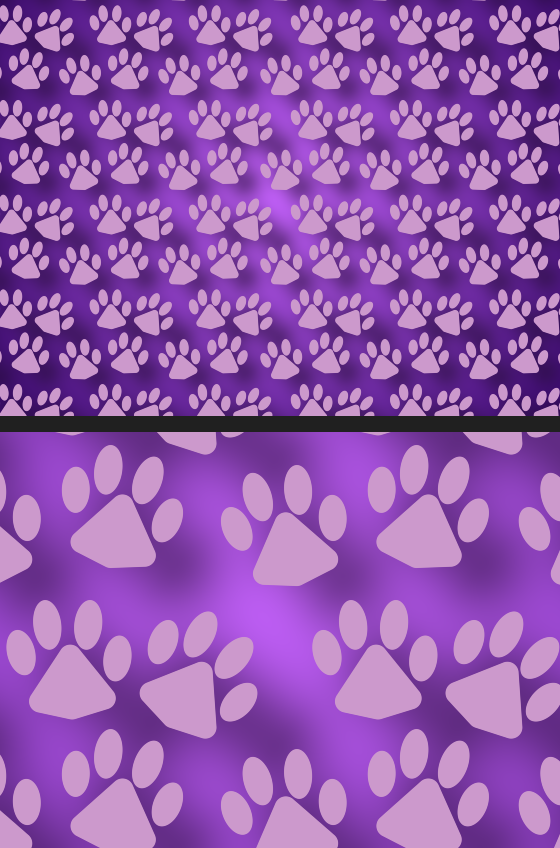
Top, the full canvas; bottom, a detail of the centre.
Write a WebGL 2 fragment shader that draws this pattern.

```glsl
#version 300 es
precision highp float;
// Rows of pale paw prints over a violet radial glow, each with a soft shadow.
// A tile of four turned paws repeats; every paw is a rounded polygon pad plus
// four ellipse toes. Lengths are hundredths of the canvas height, y downward.

#define PITCH vec2(23.86, 22.76)
#define SEAM_X 64.0
#define SEAM_GAP 0.65
#define PAD_ROUND 0.9
#define SHADOW_REACH vec2(6.0, 3.2)
#define SHADOW_WIDTH 4.0
#define SHADOW_STRENGTH 0.62
#define PAW_COLOR vec3(0.80, 0.60, 0.80)
#define GLOW_COLOR vec3(0.78, 0.39, 1.00)
#define EDGE_COLOR vec3(0.24, 0.04, 0.45)
#define SHADOW_COLOR vec3(0.14, 0.05, 0.20)

uniform vec2 u_resolution;
out vec4 fragColor;

// Paws in a tile: centre x, centre y, clockwise degrees, shadow length
const vec4 PAWS[4] = vec4[4](
    vec4(2.93, 7.95, 0.0, 1.0), vec4(12.16, 9.01, 35.0, 1.15),
    vec4(6.54, 18.64, 15.0, 0.75), vec4(19.93, 20.05, -10.0, 0.65));

// Toes: centre x, centre y, clockwise degrees, half length
const vec4 TOES[4] = vec4[4](
    vec4(-4.09, -2.46, -14.0, 1.85), vec4(-1.99, -4.68, -7.0, 2.0),
    vec4(1.29, -4.68, 6.0, 2.0), vec4(3.63, -1.99, 8.0, 1.85));

const vec2 PAD[4] = vec2[4](
    vec2(-0.15, -2.2), vec2(2.6, 1.2), vec2(0.0, 2.0), vec2(-2.55, 1.45));

// Undo a clockwise turn
vec2 unturn(vec2 v, float degrees) {
    float a = radians(degrees);
    float c = cos(a), s = sin(a);
    return mat2(c, -s, s, c) * v;
}

float ellipseDistance(vec2 v, vec2 r) {
    float k = length(v / r);
    return k * (k - 1.0) / max(length(v / (r * r)), 1e-4);
}

float segmentDistance(vec2 v, vec2 a, vec2 b) {
    vec2 w = v - a, e = b - a;
    return length(w - e * clamp(dot(w, e) / dot(e, e), 0.0, 1.0));
}

// Convex pad with rounded corners
float padDistance(vec2 v) {
    float nearest = 1e3, inside = -1.0;
    for (int i = 0; i < 4; i++) {
        vec2 a = PAD[i], b = PAD[(i + 1) % 4];
        vec2 e = b - a, w = v - a;
        nearest = min(nearest, segmentDistance(v, a, b));
        if (e.x * w.y - e.y * w.x < 0.0) inside = 1.0;
    }
    return nearest * inside - PAD_ROUND;
}

float pawDistance(vec2 v) {
    float d = padDistance(v);
    for (int i = 0; i < 4; i++) {
        vec4 toe = TOES[i];
        vec2 local = unturn(v - toe.xy, toe.z);
        d = min(d, ellipseDistance(local, vec2(1.12, toe.w)));
    }
    return d;
}

void main() {
    float pixel = 100.0 / u_resolution.y;
    vec2 p = vec2(gl_FragCoord.x, u_resolution.y - gl_FragCoord.y) * pixel;
    vec2 tile = floor(p / PITCH);

    // Nearest paw and combined shadows over the neighbouring tiles
    float paw = 1e3;
    float lit = 1.0;
    for (int j = -1; j <= 1; j++) {
        for (int i = -1; i <= 1; i++) {
            for (int n = 0; n < 4; n++) {
                vec4 spot = PAWS[n];
                vec2 centre = (tile + vec2(i, j)) * PITCH + spot.xy;
                centre.x += SEAM_GAP * step(SEAM_X, centre.x);
                vec2 v = p - centre;
                if (dot(v, v) < 81.0) paw = min(paw, pawDistance(unturn(v, spot.z)));

                float d = segmentDistance(v, vec2(1.0, -0.8), SHADOW_REACH * spot.w);
                d /= SHADOW_WIDTH;
                lit *= 1.0 - SHADOW_STRENGTH * exp(-d * d);
            }
        }
    }

    // Radial glow, then shadows, then paws
    vec2 middle = vec2(50.0 * u_resolution.x / u_resolution.y, 46.0);
    float away = clamp(distance(p, middle) / 84.0, 0.0, 1.0);
    vec3 color = mix(GLOW_COLOR, EDGE_COLOR, away);
    color = mix(SHADOW_COLOR, color, 0.2 + 0.8 * lit);
    color = mix(color, PAW_COLOR, 1.0 - smoothstep(-0.6 * pixel, 0.6 * pixel, paw));
    fragColor = vec4(color, 1.0);
}
```
